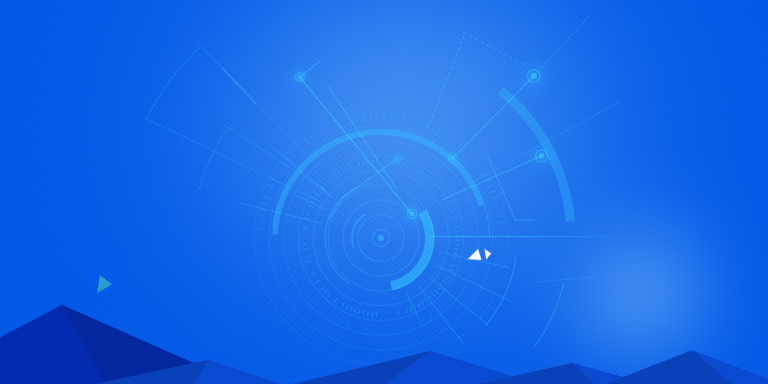
A WebGL 2 fragment shader for this background:

```glsl
#version 300 es
precision highp float;
// Blue technical backdrop: two soft glows, a radial dial made of arcs, ticks,
// spokes and nodes, and a row of faceted low-poly hills.
// Space: height is 1, origin at the lower left; the dial has its own centre.
uniform vec2 u_resolution;
out vec4 outColor;

const float TAU = 6.2831853;
const float THIN = 0.0014;
const vec2 DIAL_CENTRE = vec2(0.992, 0.38);
const vec3 BASE = vec3(0.012, 0.345, 0.905);
const vec3 HAZE = vec3(0.3, 0.6, 0.955);
const vec3 CYAN = vec3(0.2, 0.77, 1.0);
const vec3 NAVY = vec3(0.01, 0.17, 0.69);
const vec3 ROYAL = vec3(0.04, 0.29, 0.82);

float hash(float n) { return fract(sin(n * 91.7) * 4375.5); }
float fill(float d, float px) { return clamp(0.5 - d / px, 0.0, 1.0); }

float spot(vec2 p, vec2 centre, vec2 size) {
  vec2 d = (p - centre) / size;
  return exp(-dot(d, d));
}

// Thin segment from a to b.
float line(vec2 p, vec2 a, vec2 b, float px) {
  vec2 ab = b - a;
  float t = clamp(dot(p - a, ab) / dot(ab, ab), 0.0, 1.0);
  return fill(length(p - a - ab * t) - THIN, px);
}

// Segment broken into dots.
float dots(vec2 p, vec2 a, vec2 b, float px) {
  float t = dot(p - a, normalize(b - a)) / 0.017;
  return line(p, a, b, px) * smoothstep(0.3, 0.6, abs(fract(t) * 2.0 - 1.0));
}

// Band of half-width w between two angles in degrees.
float arc(vec2 q, float r, float w, float from, float to, float px) {
  float mid = radians(from + to) * 0.5;
  float turn = abs(mod(atan(q.y, q.x) - mid + TAU * 0.5, TAU) - TAU * 0.5);
  float side = (turn - radians(to - from) * 0.5) * r;
  return fill(abs(length(q) - r) - w, px) * fill(side, px);
}

// Ring of short radial marks, some of them missing.
float ticks(vec2 q, float r, float w, float count, float keep, float px) {
  float a = (atan(q.y, q.x) / TAU + 0.5) * count;
  float side = abs(fract(a) - 0.5) * TAU * r / count - THIN;
  return fill(abs(length(q) - r) - w, px) * fill(side, px) * step(hash(floor(a) + count), keep);
}

float node(vec2 q, vec2 c, float r, float px) {
  float d = length(q - c);
  return fill(abs(d - r) - THIN, px) * 0.6 + fill(d - r * 0.5, px) * 0.7 + 0.3 * spot(q, c, vec2(2.0 * r));
}

// Signed distance to the line a-b, negative on the side of c.
float edge(vec2 p, vec2 a, vec2 b, vec2 c) {
  vec2 n = normalize(vec2(a.y - b.y, b.x - a.x));
  return -dot(p - a, n) * sign(dot(c - a, n));
}

float triangle(vec2 p, vec2 a, vec2 b, vec2 c, float px) {
  return fill(max(max(edge(p, a, b, c), edge(p, b, c, a)), edge(p, c, a, b)), px);
}

// Hill split by a ridge; feet holds the left, right and ridge ends.
vec3 hill(vec3 col, vec2 p, vec2 peak, vec3 feet, vec3 lit, vec3 shade, float px) {
  vec2 right = vec2(feet.y, -0.01);
  col = mix(col, lit, triangle(p, vec2(feet.x, -0.01), right, peak, px));
  return mix(col, shade, triangle(p, vec2(feet.z, -0.01), right, peak, px));
}

float dialRings(vec2 q, float px) {
  float ink = 0.5 * arc(q, 0.275, 0.007, 18.0, 178.0, px) + 0.75 * arc(q, 0.127, 0.012, -78.0, 32.0, px);
  ink += 0.4 * (arc(q, 0.495, 0.012, 5.0, 51.0, px) + arc(q, 0.283, THIN, 0.0, 175.0, px));
  ink += 0.45 * (arc(q, 0.145, THIN, 100.0, 235.0, px) + arc(q, 0.355, THIN, -40.0, -7.0, px));
  ink += 0.45 * (arc(q, 0.49, THIN, -35.0, -14.0, px) + arc(q, 0.075, 0.0025, 125.0, 200.0, px));
  ink += 0.25 * (arc(q, 0.685, THIN, 133.0, 153.0, px) + arc(q, 0.49, THIN, 144.0, 165.0, px));
  // Complete circles fade outwards.
  for (float i = 0.0; i < 9.0; i++)
    ink += (0.4 - 0.036 * i) * fill(abs(length(q) - 0.022 - 0.0385 * i) - THIN, px);
  ink += 0.4 * ticks(q, 0.2, 0.006, 110.0, 0.75, px) + 0.3 * ticks(q, 0.24, 0.003, 60.0, 0.4, px);
  ink += 0.35 * ticks(q, 0.315, 0.009, 120.0, 0.55, px) * smoothstep(-0.05, 0.1, q.y);
  return ink + 0.7 * fill(length(q) - 0.008, px);
}

float dialLines(vec2 q, float px) {
  float ink = 0.0;
  // Spokes in the lower right and upper left sectors.
  for (float i = 0.0; i < 8.0; i++) {
    float a = radians((i < 5.0 ? -65.0 : 75.0) + 13.0 * i);
    vec2 dir = vec2(cos(a), sin(a));
    ink += 0.35 * line(q, dir * 0.16, dir * (0.25 + 0.13 * hash(i)), px);
  }
  // Long arms with their nodes.
  vec2 tip = vec2(-0.211, 0.419), elbow = vec2(0.081, 0.063), hook = vec2(0.042, 0.206);
  vec2 high = vec2(0.398, 0.422), low = vec2(0.418, 0.214), joint = vec2(0.187, 0.208);
  ink += 0.9 * line(q, tip, elbow, px);
  ink += 0.6 * (line(q, vec2(-0.138, 0.396), vec2(0.04, 0.13), px) + line(q, tip, vec2(-0.16, 0.46), px));
  ink += 0.6 * (line(q, joint, high, px) + line(q, vec2(0.16, 0.1), low, px));
  ink += node(q, tip, 0.011, px) + node(q, elbow, 0.012, px) + node(q, high, 0.016, px);
  ink += node(q, low, 0.015, px) + 0.6 * (node(q, hook, 0.009, px) + node(q, joint, 0.011, px));
  // Faint sector outlines.
  float faint = line(q, vec2(-0.615, 0.313), vec2(-0.15, 0.09), px) + line(q, high, vec2(0.545, 0.58), px);
  faint += line(q, vec2(-0.464, 0.495), vec2(-0.2, 0.225), px) + line(q, vec2(0.23, 0.14), vec2(0.62, 0.355), px);
  faint += line(q, vec2(-0.406, 0.294), vec2(-0.14, 0.12), px) + line(q, vec2(0.4, -0.115), vec2(0.56, -0.1), px);
  // Brackets and dotted rays.
  vec2 bend = vec2(-0.1, 0.105), corner = vec2(0.35, 0.047), top = vec2(0.219, 0.534);
  float mark = line(q, hook, bend, px) + line(q, bend, vec2(-0.135, 0.05), px);
  mark += line(q, vec2(0.28, 0.21), corner, px) + line(q, corner, vec2(0.4, 0.047), px);
  mark += line(q, vec2(-0.414, 0.443), vec2(-0.326, 0.35), px);
  mark += dots(q, vec2(0.122, 0.286), top, px) + dots(q, top, vec2(0.375, 0.45), px);
  // Horizontal beam fading to the right.
  float beam = line(q, vec2(0.13, 0.004), vec2(0.69, 0.004), px);
  return ink + 0.22 * faint + 0.5 * mark + 0.7 * beam * (1.0 - smoothstep(0.3, 0.7, q.x));
}

void main() {
  vec2 p = gl_FragCoord.xy / u_resolution.y;
  float px = 1.0 / u_resolution.y;
  vec2 q = p - DIAL_CENTRE;
  // Glows with a fine diagonal weave.
  vec3 col = mix(BASE, HAZE, 0.82 * spot(p, vec2(1.06, 0.67), vec2(0.5, 0.44)));
  col = mix(col, HAZE, 0.72 * spot(p, vec2(1.665, 0.235), vec2(0.2)));
  col += 0.008 * sin((p.x + p.y) * 430.0);
  col = mix(col, CYAN, min(0.75 * (dialRings(q, px) + dialLines(q, px)), 0.9));
  // Hills.
  vec3 dusk = ROYAL * 0.88;
  col = hill(col, p, vec2(0.161, 0.206), vec3(-0.25, 0.65, 0.28), NAVY, NAVY * 0.9, px);
  col = hill(col, p, vec2(0.542, 0.063), vec3(0.2, 0.76, 0.5), dusk, ROYAL, px);
  col = hill(col, p, vec2(1.12, 0.086), vec3(0.72, 1.43, 0.99), dusk, ROYAL, px);
  col = hill(col, p, vec2(1.49, 0.055), vec3(1.2, 1.72, 1.56), dusk, ROYAL, px);
  col = hill(col, p, vec2(1.802, 0.088), vec3(1.55, 2.06, 1.92), dusk, ROYAL, px);
  // Floating shards.
  col = mix(col, CYAN * 0.8, triangle(p, vec2(0.26, 0.283), vec2(0.292, 0.26), vec2(0.253, 0.237), px));
  float white = triangle(p, vec2(1.218, 0.325), vec2(1.245, 0.352), vec2(1.254, 0.323), px);
  white += triangle(p, vec2(1.262, 0.352), vec2(1.279, 0.34), vec2(1.266, 0.324), px);
  outColor = vec4(mix(col, vec3(0.97), min(white, 1.0)), 1.0);
}
```
